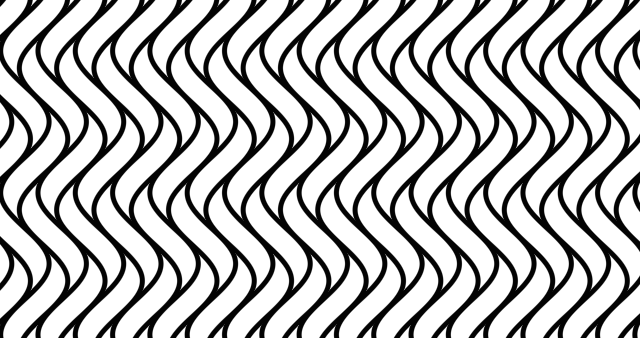
This pattern is drawn by a Shadertoy shader. Its source:

```glsl
// Interlocking wavy strands outlined in black on white.
// Two families of sine lines, half a repeat apart and slipped along the wave,
// run together on each diagonal and part at each bend into pointed strands.

#define REPEAT_X   0.11037                // strand spacing, in canvas heights
#define REPEAT_Y   0.4198                 // wave length
#define AMPLITUDE  0.0716                 // sideways swing of a line
#define SLIP       0.0506                 // drop of the second family
#define LINE_WIDTH 0.0148
#define BEND       vec2(0.184, 0.1506)    // wave axis and first left bend, from the top
#define INK        vec3(0.01)
#define PAPER      vec3(1.0)

const float TAU = 6.2831853;

// Approximate distance to the nearest line of a repeated sine family.
float waveDistance(vec2 p) {
    float phase = TAU * p.y / REPEAT_Y;
    float slope = AMPLITUDE * TAU / REPEAT_Y * sin(phase);
    float across = p.x + AMPLITUDE * cos(phase);
    float nearest = abs(fract(across / REPEAT_X + 0.5) - 0.5) * REPEAT_X;
    return nearest / sqrt(1.0 + slope * slope);
}

void mainImage(out vec4 fragColor, in vec2 fragCoord) {
    float pixel = 1.0 / iResolution.y;
    vec2 p = fragCoord * pixel;
    p.y = 1.0 - p.y;
    p -= BEND;

    // Union of the two line families
    float upper = waveDistance(p);
    float lower = waveDistance(p - vec2(0.5 * REPEAT_X, SLIP));
    float edge = min(upper, lower) - 0.5 * LINE_WIDTH;

    float ink = 1.0 - smoothstep(-0.75 * pixel, 0.75 * pixel, edge);
    fragColor = vec4(mix(PAPER, INK, ink), 1.0);
}
```
